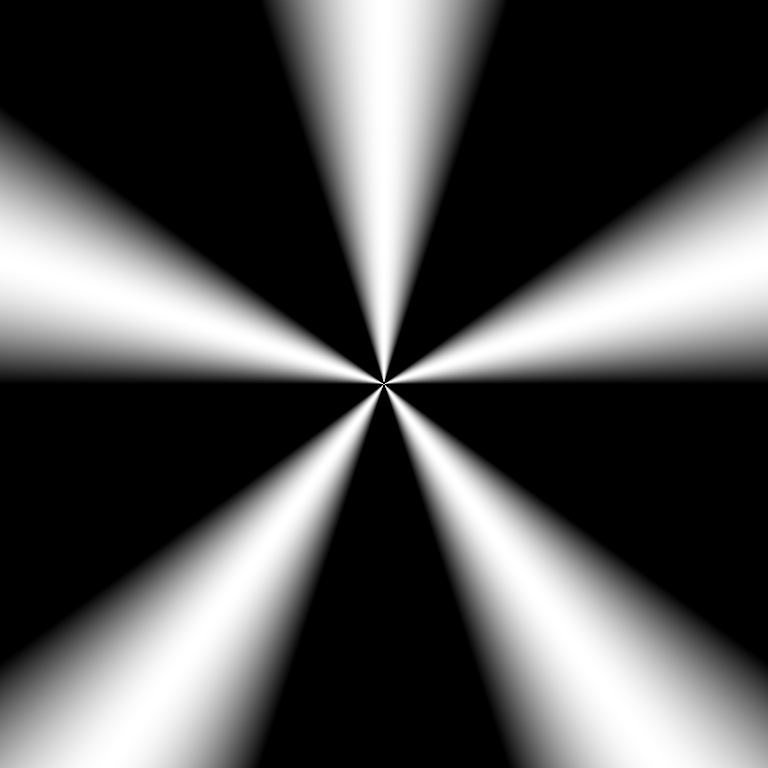
Write a three.js fragment shader that draws this background.

```glsl
// Five soft white beams fanning out from the centre of a black field.
// Brightness is the positive half of a sine wave of the polar angle,
// so each beam fades smoothly to black on both sides.

#define BEAM_COUNT 5.0
#define BEAM_PHASE 0.0
#define CENTER vec2(0.5, 0.5)
#define FIELD_COLOR vec3(0.0)
#define BEAM_COLOR vec3(1.0)

varying vec2 vUv;

// Angular wave: 1 along the axis of a beam, 0 in the gaps.
float beamIntensity(vec2 offset) {
  // atan is undefined at the exact centre, which stays dark.
  if (dot(offset, offset) < 1e-10) return 0.0;
  float angle = atan(offset.y, offset.x);
  return max(sin(angle * BEAM_COUNT + BEAM_PHASE), 0.0);
}

void main() {
  float intensity = beamIntensity(vUv - CENTER);
  gl_FragColor = vec4(mix(FIELD_COLOR, BEAM_COLOR, intensity), 1.0);
}
```
